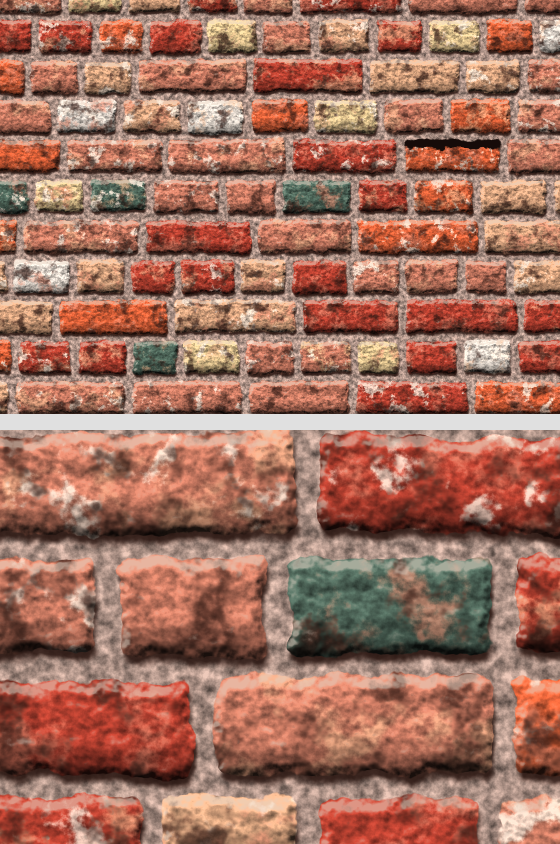
Top: the whole. Bottom: its middle third, enlarged.
This texture is drawn by a WebGL 1 fragment shader. Its source:

```glsl
precision highp float;
// Weathered brick wall: long stretcher courses alternate with short header courses.
// Jittered joints give each brick a rounded box; gradient noise erodes its edges,
// stains its face and forms a height field that is lit from above.

uniform vec2 u_resolution;

#define COURSE 0.0968      // course height, as a share of canvas height
#define BASE 0.007         // part of the lowest course below the canvas
#define STRETCHER 0.270    // mean spacing of long bricks
#define HEADER 0.134       // mean spacing of short bricks
#define JOINT 0.0085       // half the mortar width
#define JITTER 0.20        // variation of brick lengths
#define EROSION 0.010      // raggedness of brick edges
#define RELIEF 0.62        // roughness of brick faces
#define LIGHT vec2(-0.0012, 0.0036)
#define MORTAR vec3(0.67, 0.565, 0.52)
#define SOOT vec3(0.17, 0.09, 0.07)
#define LIME vec3(0.88, 0.82, 0.76)

struct Brick {
  float dist;     // signed distance to the edge, negative inside
  vec2 local;     // position from the centre
  vec2 extent;    // half size
  vec2 id;
  float isLong;
};

float hash(vec2 p) {
  return fract(sin(dot(p, vec2(127.1, 311.7))) * 43758.5);
}

vec2 gradient(vec2 cell) {
  float angle = 6.28318 * hash(cell);
  return vec2(cos(angle), sin(angle));
}

float noise(vec2 p) {
  vec2 i = floor(p), f = fract(p);
  vec2 u = f * f * f * (f * (f * 6.0 - 15.0) + 10.0);
  vec2 e = vec2(1.0, 0.0);
  float low = mix(dot(gradient(i), f), dot(gradient(i + e), f - e), u.x);
  float high = mix(dot(gradient(i + e.yx), f - e.yx), dot(gradient(i + 1.0), f - 1.0), u.x);
  return mix(low, high, u.y);
}

float fbm(vec2 p) {
  float sum = 0.0, gain = 0.6;
  for (int k = 0; k < 4; k++) {
    sum += gain * noise(p);
    p = mat2(1.6, 1.2, -1.2, 1.6) * p + 7.3;
    gain *= 0.55;
  }
  return sum;
}

float jointAt(float i, float row, float offset, float pitch) {
  return pitch * (i + offset + JITTER * (hash(vec2(i, row)) - 0.5));
}

Brick findBrick(vec2 p) {
  Brick b;
  p.y += 0.005 * noise(vec2(p.x * 5.0, p.y * 3.0));
  float row = floor((p.y + BASE) / COURSE);
  b.isLong = 1.0 - mod(row, 2.0);
  float shortPitch = HEADER + 0.022 * step(abs(row - 6.0), 1.0);
  float pitch = mix(shortPitch, STRETCHER, b.isLong);
  float offset = mix(hash(vec2(row, 4.7)), 0.21 + 0.37 * step(2.0, mod(row, 4.0)), b.isLong);

  // Locate the pair of joints around this point
  float i = floor(p.x / pitch - offset);
  i -= step(p.x, jointAt(i, row, offset, pitch));
  i += step(jointAt(i + 1.0, row, offset, pitch), p.x);
  float left = jointAt(i, row, offset, pitch);
  float right = jointAt(i + 1.0, row, offset, pitch);

  // The upper long courses contain some pairs of short bricks
  if (b.isLong > 0.5 && row > 7.5 && hash(vec2(i, row + 3.1)) > 0.5) {
    float middle = mix(left, right, 0.5);
    if (p.x > middle) { left = middle; i += 0.5; } else right = middle;
    b.isLong = 0.0;
  }
  b.id = vec2(i, row);
  float lift = 0.004 * (hash(b.id + 8.3) - 0.5);
  b.local = p - vec2(0.5 * (left + right), (row + 0.5) * COURSE - BASE + lift);
  b.extent = vec2(0.5 * (right - left), 0.5 * COURSE) - JOINT - 0.002 * hash(b.id + 2.9);
  vec2 q = abs(b.local) - b.extent + 0.009;
  b.dist = length(max(q, 0.0)) + min(max(q.x, q.y), 0.0) - 0.009;
  b.dist += EROSION * (fbm(p * 34.0) + 0.4 * noise(p * 13.0));
  return b;
}

float height(vec2 p, float dist) {
  return 1.0 - smoothstep(-0.010, 0.003, dist) + RELIEF * fbm(p * vec2(34.0, 50.0));
}

vec3 clay(float k) {
  vec3 c = mix(vec3(0.68, 0.24, 0.18), vec3(0.82, 0.36, 0.21), step(0.22, k));
  c = mix(c, vec3(0.76, 0.46, 0.37), step(0.36, k));
  c = mix(c, vec3(0.82, 0.62, 0.48), step(0.52, k));
  c = mix(c, vec3(0.85, 0.74, 0.54), step(0.73, k));
  c = mix(c, vec3(0.85, 0.81, 0.77), step(0.83, k));
  return mix(c, vec3(0.30, 0.39, 0.34), step(0.95, k));
}

void main() {
  vec2 p = gl_FragCoord.xy / u_resolution.y;
  Brick b = findBrick(p);
  float pixel = 1.0 / u_resolution.y;
  float face = 1.0 - smoothstep(-pixel, pixel, b.dist);
  float slope = height(p, b.dist) - height(p + LIGHT, findBrick(p + LIGHT).dist);
  float grain = fbm(p * 95.0);
  float stain = fbm(p * 17.0 + 31.0 * hash(b.id));

  // Clay: base tone, sandy wear, a little lime bloom and soot
  float tone = hash(b.id + 17.3) * mix(1.0, 0.8, b.isLong);
  vec3 brick = clay(tone);
  vec3 wear = clay(0.38 + 0.36 * hash(b.id + 5.1));
  brick = mix(brick, wear, 0.65 * smoothstep(-0.02, 0.3, stain + 0.3 * grain));
  float bloom = smoothstep(0.08, 0.3, fbm(p * 24.0 + 40.0) + 0.3 * grain);
  brick = mix(brick, LIME, 0.8 * bloom * step(0.62, hash(b.id + 1.9)));
  float dirt = fbm(p * 25.0 + 80.0) + 0.35 * grain;
  brick = mix(brick, SOOT, 0.72 * smoothstep(0.03, 0.38, dirt));
  brick *= 1.0 - 0.38 * smoothstep(0.1, 1.0, -b.local.y / b.extent.y);
  brick *= clamp(1.04 + 1.6 * slope + 0.65 * grain, 0.2, 1.25);
  brick = mix(brick, LIME, 0.55 * smoothstep(0.08, 0.4, slope + 0.25 * grain));

  // A few bricks have lost their upper edge
  float broken = b.isLong * step(0.93, hash(b.id + 6.4));
  float hollow = b.local.y - 0.4 * b.extent.y + 0.025 * fbm(p * 22.0);
  brick = mix(brick, SOOT * 0.5, broken * smoothstep(0.0, 0.004, hollow));

  // Gritty mortar, shaded beneath each brick
  vec3 mortar = MORTAR * clamp(1.0 + 0.95 * grain + 0.6 * slope, 0.35, 1.4);
  float above = findBrick(p + vec2(-0.002, 0.007)).dist;
  mortar = mix(mortar, SOOT, 0.88 * (1.0 - smoothstep(-0.005, 0.003, above)));

  gl_FragColor = vec4(clamp(mix(mortar, brick, face), 0.0, 1.0), 1.0);
}
```
